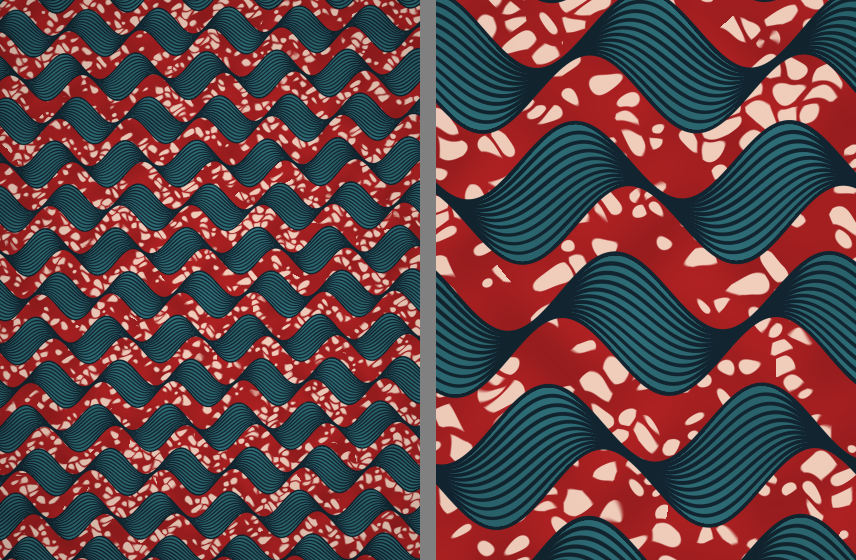
Left: the whole. Right: its middle third, enlarged.
Write a Shadertoy shader that draws this pattern.

```glsl
// Wax-print cloth: rows of striped teal ribbons on a red ground with cream pebbles.
// Each ribbon lies between two phase-shifted cosines that meet at pinched nodes;
// the lean flips from row to row, and cellular noise forms the pebbles.

const float TAU = 6.2831853;

// Layout, in units of the canvas height
const float PERIOD = 0.1265;      // ribbon lens width
const float PITCH = 0.0785;       // row spacing
const float ROW_SHIFT = 0.0547;   // sideways step per row
const vec2 ANCHOR = vec2(0.318, 0.552);
const float SWING = 0.0234;       // wave amplitude
const float HALF_BODY = 0.0186;   // mean half thickness of a ribbon
const float LEAN = 0.78;          // phase offset of the two edges
const float STRIPES = 10.0;
const float LINE_HALF = 0.00112;

const vec3 INK = vec3(0.065, 0.135, 0.175);
const vec3 TEAL = vec3(0.165, 0.390, 0.425);
const vec3 RED = vec3(0.610, 0.115, 0.120);
const vec3 CREAM = vec3(0.900, 0.765, 0.700);

vec3 hash3(vec2 p) {
    vec3 q = fract(vec3(p.xyx) * vec3(0.1031, 0.1030, 0.0973));
    q += dot(q, q.yxz + 33.33);
    return fract((q.xxy + q.yzz) * q.zyx);
}

// Smooth drift in -1..1 from layered sines
float drift(vec2 p) {
    return (sin(p.x * 1.7 + 2.0 * sin(p.y * 0.9)) + sin(p.y * 2.1 + 1.6 * sin(p.x * 1.3))) * 0.5;
}

// x: distance inside the ribbon, y: distance to its nearest stripe line
vec2 ribbon(vec2 p, float row) {
    float lean = mod(row, 2.0) < 0.5 ? LEAN : -LEAN;
    float k = TAU / PERIOD;
    float u = k * (p.x - ANCHOR.x + row * ROW_SHIFT);
    float y = p.y - ANCHOR.y - row * PITCH;
    float top = HALF_BODY + SWING * cos(u - lean);
    float bottom = -HALF_BODY - SWING * cos(u + lean);
    float body = top - bottom;
    float t = (y - bottom) / body;

    // Turn vertical distances into distances across the slope
    float slope = SWING * k * mix(sin(u + lean), -sin(u - lean), clamp(t, 0.0, 1.0));
    float across = inversesqrt(1.0 + slope * slope);
    float inside = min(top - y, y - bottom) * across;
    float line = abs(fract(t * STRIPES + 0.5) - 0.5) * body / STRIPES * across;
    return vec2(inside, line);
}

// Signed depth inside a pebble, in cell units; density sets how many cells are filled
float pebble(vec2 p, float density) {
    vec2 cell = floor(p);
    float nearest = 9.0;
    float second = 9.0;
    vec3 traits = vec3(0.0);
    for (int j = -1; j <= 1; j++) {
        for (int i = -1; i <= 1; i++) {
            vec2 id = cell + vec2(i, j);
            vec3 h = hash3(id);
            float d = length(id + 0.1 + 0.8 * h.xy - p);
            if (d < nearest) {
                second = nearest;
                nearest = d;
                traits = hash3(id + 71.0);
            } else {
                second = min(second, d);
            }
        }
    }
    float gap = mix(0.04, 0.14, traits.y);
    float radius = mix(0.18, 0.64, traits.x);
    float depth = min((second - nearest) * 0.5 - gap, radius - nearest);
    return traits.z < density ? depth : -1.0;
}

vec3 ground(vec2 p, float px) {
    float scale = 62.0;
    vec2 q = p * scale;
    q += 0.22 * vec2(sin(q.y * 2.3 + q.x), sin(q.x * 2.7 - q.y));
    q *= vec2(0.9, 1.1);
    float density = 0.70 + 0.16 * drift(p * 16.0);
    float soft = px * scale;
    float cover = smoothstep(-soft, soft, pebble(q, density));
    vec3 dye = RED * (1.0 + 0.07 * drift(p * 45.0));
    return mix(dye, CREAM, cover);
}

void mainImage(out vec4 fragColor, in vec2 fragCoord) {
    float px = 1.0 / iResolution.y;
    vec2 uv = fragCoord / iResolution.xy;
    vec2 p = fragCoord * px;

    // Slight skew and sag of the cloth
    vec2 cloth = p - vec2(0.0, 0.012 * (p.x - 0.375));
    cloth += 0.0012 * vec2(drift(p.yx * 6.0), drift(p * 5.0 + 3.0));

    vec3 color = ground(cloth, px);

    // Neighbouring ribbons can reach into this row's strip
    float home = floor((cloth.y - ANCHOR.y) / PITCH + 0.5);
    float width = LINE_HALF * (1.0 + 0.15 * drift(cloth * 38.0));
    for (int i = -1; i <= 1; i++) {
        vec2 d = ribbon(cloth, home + float(i));
        float ink = 1.0 - smoothstep(width - 0.7 * px, width + 0.7 * px, d.y);
        vec3 dye = TEAL * (1.0 + 0.06 * drift(cloth * 21.0));
        float cover = smoothstep(-0.7 * px, 0.7 * px, d.x + width);
        color = mix(color, mix(dye, INK, d.x < width ? 1.0 : ink), cover);
    }

    // Uneven light, dimmer toward the corners
    vec2 off = uv - vec2(0.55, 0.5);
    color *= 1.05 - 0.38 * dot(off, off);
    fragColor = vec4(color, 1.0);
}
```
